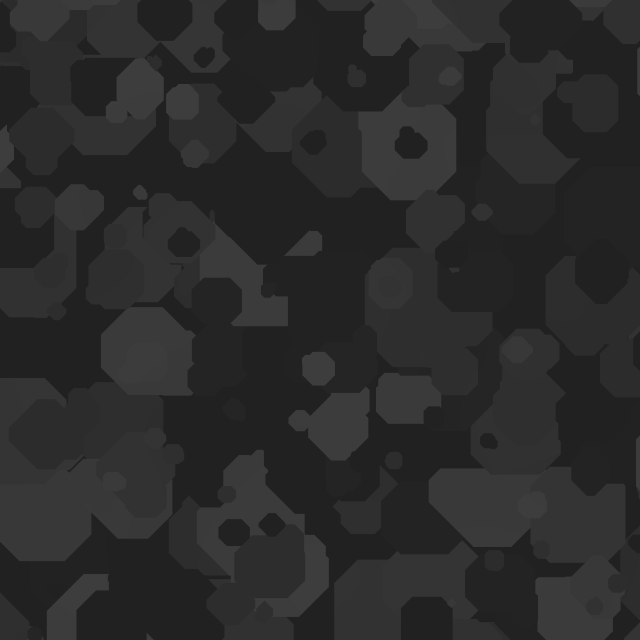
Write a Shadertoy shader that draws this pattern.

```glsl
// Dark camouflage: overlapping flat grey octagonal patches in three sizes.

#define PATCH_CELLS  8.0     // large patches across the canvas
#define DARK_LIMIT  -0.08    // higher gives more dark patches
#define LIGHT_SHARE  0.31    // share of light among the non-dark patches
#define CLUSTERING   0.6     // how strongly dark patches gather
#define CLUSTER_FREQ 3.3     // dark clusters across the canvas
#define DRIFT        0.006   // faint tone change inside the patches
#define DARK_TONE    0.129
#define MID_TONE     0.188
#define LIGHT_TONE   0.228

// Three random values in 0..1 for an integer cell and a seed.
vec3 hash3(vec2 cell, int seed) {
    uvec3 v = uvec3(ivec3(ivec2(cell), seed));
    v = v * 1664525u + 1013904223u;
    v.x += v.y * v.z; v.y += v.z * v.x; v.z += v.x * v.y;
    v ^= v >> 16u;
    v.x += v.y * v.z; v.y += v.z * v.x; v.z += v.x * v.y;
    return vec3(v >> 8u) / 16777216.0;
}

float cornerSlope(vec2 corner, vec2 offset) {
    float angle = 6.2832 * hash3(corner, 91).x;
    return dot(vec2(cos(angle), sin(angle)), offset);
}

float gradientNoise(vec2 p) {
    vec2 i = floor(p), f = p - i;
    vec2 u = f * f * f * (f * (f * 6.0 - 15.0) + 10.0);
    vec2 e = vec2(1.0, 0.0);
    return mix(mix(cornerSlope(i, f), cornerSlope(i + e, f - e), u.x),
               mix(cornerSlope(i + e.yx, f - e.yx),
                   cornerSlope(i + e.xx, f - e.xx), u.x), u.y);
}

// Box with corners cut at 45 degrees; a smaller cut takes off more.
float octagon(vec2 p, vec2 halfSize, float cut) {
    p = abs(p);
    vec2 side = p - halfSize;
    float diagonal = (p.x + p.y - cut * (halfSize.x + halfSize.y)) * 0.7071;
    return max(max(side.x, side.y), diagonal);
}

// Octagon joined with a smaller lobe, for houses, arrows and steps.
float patchShape(vec2 p, float radius, vec3 form, vec3 lobe) {
    vec2 halfSize = radius * mix(vec2(0.75), vec2(1.05), form.xy);
    float body = octagon(p, halfSize, mix(0.58, 0.8, form.z));
    vec2 shift = (lobe.xy - 0.5) * 1.6 * radius;
    float arm = octagon(p - shift, radius * mix(vec2(0.35), vec2(0.6), lobe.zx), 0.75);
    return min(body, arm);
}

// Dark patches follow broad clusters, light ones are scattered freely.
float patchTone(vec2 center, vec3 pick) {
    float level = CLUSTERING * gradientNoise(center * CLUSTER_FREQ + 7.3)
                + 0.8 * (pick.x - 0.5);
    if (level < DARK_LIMIT) return DARK_TONE + 0.016 * pow(pick.z, 4.0);
    return pick.y < LIGHT_SHARE ? LIGHT_TONE + 0.022 * (pick.z - 0.5)
                                : MID_TONE + 0.036 * (pick.z - 0.5);
}

// Paints one layer of jittered patches over the tone below.
float paintLayer(float tone, vec2 uv, float cells, vec2 radii, float presence, int seed) {
    vec2 home = floor(uv * cells);
    float pixel = cells / iResolution.y;
    for (int y = -1; y <= 1; y++)
    for (int x = -1; x <= 1; x++) {
        vec2 cell = home + vec2(x, y);
        vec3 place = hash3(cell, seed);
        vec3 form = hash3(cell, seed + 1);
        vec3 lobe = hash3(cell, seed + 2);
        vec3 pick = hash3(cell, seed + 3);
        vec3 extra = hash3(cell, seed + 4);
        if (extra.x > presence) continue;
        vec2 center = cell + 0.5 + 0.8 * (place.xy - 0.5);
        float radius = mix(radii.x, radii.y, place.z);
        float d = patchShape(uv * cells - center, radius, form, lobe);
        float cover = smoothstep(0.6, -0.6, d / pixel);
        tone = mix(tone, patchTone(center / cells, pick), cover);
    }
    return tone;
}

void mainImage(out vec4 fragColor, in vec2 fragCoord) {
    vec2 uv = fragCoord / iResolution.y;

    // Large, medium and small patches from back to front
    float tone = DARK_TONE;
    tone = paintLayer(tone, uv, PATCH_CELLS, vec2(0.52, 0.8), 1.0, 10);
    tone = paintLayer(tone, uv, PATCH_CELLS * 1.25, vec2(0.35, 0.62), 0.45, 20);
    tone = paintLayer(tone, uv, PATCH_CELLS * 1.9, vec2(0.12, 0.4), 0.22, 30);

    // Faint drift on the lighter patches only
    float lit = smoothstep(DARK_TONE, MID_TONE, tone);
    tone += DRIFT * lit * gradientNoise(uv * 5.0 + 20.0);
    fragColor = vec4(vec3(tone), 1.0);
}
```
